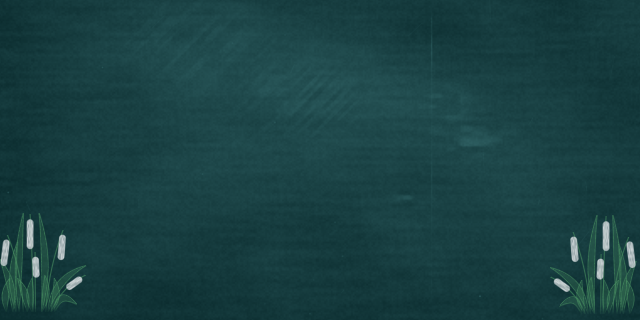
Reproduce this background procedurally as a Shadertoy shader.

```glsl
// A dusty teal chalkboard with cattails drawn in chalk in both lower corners.
// The board is layered noise, soft glows and scratches; the plants are
// bent chords and capsules, mirrored from left to right.

const float PI = 3.14159;

float hash(vec2 p) {
    return fract(sin(dot(p, vec2(127.1, 311.7))) * 43758.5453);
}

float noise(vec2 p) {
    vec2 i = floor(p), f = fract(p);
    f = f * f * (3.0 - 2.0 * f);
    return mix(mix(hash(i), hash(i + vec2(1, 0)), f.x),
               mix(hash(i + vec2(0, 1)), hash(i + vec2(1, 1)), f.x), f.y);
}

float fbm(vec2 p) {
    float sum = 0.0, amp = 0.5;
    for (int i = 0; i < 5; i++) {
        sum += amp * noise(p);
        p = mat2(1.6, 1.2, -1.2, 1.6) * p + 7.3;
        amp *= 0.5;
    }
    return sum;
}

float glow(vec2 p, vec2 center, vec2 size) {
    vec2 d = (p - center) / size;
    return exp(-dot(d, d));
}

float stroke(float d, float width) {
    float px = 0.8 / iResolution.y;
    return 1.0 - smoothstep(width - px, width + px, d);
}

float segment(vec2 p, vec2 a, vec2 b) {
    vec2 r = p - a, d = b - a;
    return length(r - d * clamp(dot(r, d) / dot(d, d), 0.0, 1.0));
}

// Position along a bent chord (x) and signed distance to its right (y)
vec2 bentChord(vec2 p, vec2 a, vec2 b, float bend) {
    float len = length(b - a);
    vec2 u = (b - a) / len, r = p - a;
    float t = dot(r, u) / len;
    float side = dot(r, vec2(u.y, -u.x)) - 4.0 * bend * t * (1.0 - t);
    float slope = 4.0 * bend * (1.0 - 2.0 * t) / len;
    return vec2(t, side / sqrt(1.0 + slope * slope));
}

// Brightness of the board, 0 dark to 1 light
float boardTone(vec2 p) {
    float tone = 0.21 + 0.38 * glow(p, vec2(0.95, 0.66), vec2(0.8, 0.45));
    tone += 0.15 * glow(p, vec2(0.58, 0.85), vec2(0.28, 0.15));
    tone += 0.13 * glow(p, vec2(1.03, 0.76), vec2(0.28, 0.14));
    tone += 0.10 * glow(p, vec2(0.85, 0.18), vec2(0.13, 0.08));
    tone += 0.12 * glow(p, vec2(1.62, 0.92), vec2(0.12, 0.12));
    tone += 0.10 * glow(p, vec2(1.50, 0.50), vec2(0.25, 0.25));

    // Clouds of dust, wiped streaks and grain
    tone += 0.55 * (fbm(p * vec2(3.0, 4.5) + 4.0) - 0.48);
    tone += 0.16 * (noise(p * vec2(8.0, 75.0)) - 0.5);
    tone += 0.16 * (noise(p * 190.0) - 0.5) + 0.10 * (noise(p * 90.0) - 0.5);

    // Slanted eraser strokes
    vec2 s = vec2(p.x + p.y, p.y - p.x) * 0.707;
    float hatch = smoothstep(0.45, 0.9, noise(s * vec2(9.0, 85.0)));
    tone += 0.28 * hatch * (glow(p, vec2(0.96, 0.69), vec2(0.15, 0.09))
                          + 0.6 * glow(p, vec2(0.60, 0.86), vec2(0.22, 0.12)));

    // Chalk smears beside the seam
    float smear = glow(p, vec2(1.40, 0.67), vec2(0.06, 0.05))
                + glow(p, vec2(1.28, 0.38), vec2(0.05, 0.025))
                + glow(p, vec2(1.48, 0.56), vec2(0.10, 0.05));
    tone += 0.45 * smear * smoothstep(0.4, 0.85, noise(p * vec2(22.0, 60.0)));

    // Vertical seam
    float worn = 0.10 + 0.35 * glow(p, vec2(1.35, 0.87), vec2(1.0, 0.10))
               + 0.25 * glow(p, vec2(1.35, 0.42), vec2(1.0, 0.07));
    worn *= smoothstep(0.05, 0.12, p.y) * smoothstep(0.97, 0.94, p.y);
    tone += worn * stroke(abs(p.x - 1.349), 0.002) * (0.4 + noise(p * 60.0));

    // Scattered scratches and specks
    for (int i = 0; i < 36; i++) {
        float k = float(i);
        vec2 c = vec2(2.0 * hash(vec2(k, 1.3)), hash(vec2(k, 5.7)));
        float angle = 0.5 + 1.6 * hash(vec2(k, 9.1));
        vec2 reach = vec2(cos(angle), sin(angle)) * (0.005 + 0.03 * hash(vec2(k, 3.9)));
        tone += 0.22 * hash(vec2(k, 8.2)) * stroke(segment(p, c - reach, c + reach), 0.001);
        vec2 dot0 = vec2(2.0 * hash(vec2(k, 21.0)), hash(vec2(k, 33.0)));
        tone += pow(hash(vec2(k, 45.0)), 4.0) * stroke(length(p - dot0), 0.0022);
    }
    return clamp(tone, 0.0, 1.4);
}

vec3 drawCattails(vec3 color, vec2 p) {
    // Leaves: base x, tip x, tip y, bend
    const vec4 leaves[11] = vec4[11](
        vec4(.06, .073, .335, -.008), vec4(.13, .122, .335, .014), vec4(.15, .268, .17, -.025),
        vec4(.05, .055, .245, -.012), vec4(.04, .0, .19, .012), vec4(.10, .10, .13, -.006),
        vec4(.13, .14, .14, .008), vec4(.16, .17, .13, .010), vec4(.085, .055, .13, .008),
        vec4(.17, .24, .05, -.032), vec4(.02, .03, .13, -.008));
    // Heads: center, half length, lean to the right
    const vec4 heads[5] = vec4[5](
        vec4(.094, .268, .040, .0), vec4(.193, .227, .033, .08), vec4(.016, .21, .035, .12),
        vec4(.112, .165, .026, -.05), vec4(.232, .115, .022, .95));
    vec3 green = vec3(0.27, 0.54, 0.37);
    float rooted = smoothstep(0.015, 0.06, p.y);
    float chalk = 0.65 + 0.35 * noise(p * 230.0);

    for (int i = 0; i < 11; i++) {
        vec4 l = leaves[i];
        vec2 c = bentChord(p, vec2(l.x, 0.025), l.yz, l.w);
        float inside = step(0.0, c.x) * step(c.x, 1.0) * rooted;
        float d = abs(c.y) - 0.010 * sin(PI * clamp(c.x, 0.0, 1.0));
        color = mix(color, green, inside * max(0.28 * stroke(d, 0.0), 0.85 * chalk * stroke(abs(d), 0.0016)));
    }
    for (int i = 0; i < 5; i++) {
        vec4 h = heads[i];
        vec2 axis = vec2(sin(h.w), cos(h.w)), tip = h.xy + axis * (h.z + 0.022);
        vec2 c = bentChord(p, vec2(mix(0.11, h.x, 0.4), 0.025), tip, -0.12 * (h.x - 0.11));
        float stem = step(0.0, c.x) * step(c.x, 1.0) * stroke(abs(c.y), 0.0015);
        color = mix(color, green, 0.75 * stem * rooted);
        vec2 reach = axis * (h.z - 0.004);
        float head = stroke(segment(p, h.xy - reach, h.xy + reach), 0.0105);
        vec2 local = vec2(dot(p - h.xy, vec2(axis.y, -axis.x)), dot(p - h.xy, axis));
        float hatch = noise(local * vec2(330.0, 100.0) + h.xy * 50.0);
        color = mix(color, vec3(0.80, 0.83, 0.84), head * (0.68 + 0.32 * hatch));
    }
    return color;
}

void mainImage(out vec4 fragColor, in vec2 fragCoord) {
    vec2 p = fragCoord / iResolution.y;
    p.x *= 2.0 * iResolution.y / iResolution.x;
    vec3 color = mix(vec3(0.045, 0.175, 0.185), vec3(0.155, 0.335, 0.345), boardTone(p));
    vec2 plant = p.x < 1.0 ? p : vec2(1.988 - p.x, p.y + 0.006);
    if (plant.x < 0.32 && plant.y < 0.4) color = drawCattails(color, plant);
    fragColor = vec4(color, 1.0);
}
```
